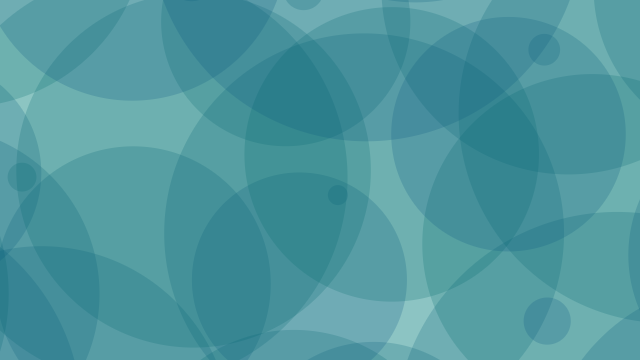
This background is drawn by a Shadertoy shader. Its source:

```glsl
#define BASE_COLOR  vec3(0.70, 0.88, 0.85)
#define BLUE_TINT   vec3(0.04, 0.32, 0.52)
#define GREEN_TINT  vec3(0.00, 0.42, 0.42)
#define OPACITY     0.22
#define DISC_CELL   0.44
#define DISC_RADII  vec2(0.28, 0.62)
#define DOT_CELL    0.60
#define DOT_RADII   vec2(0.025, 0.075)
#define JITTER      0.80
#define SEED        7

// Integer hash giving three values in 0..1
vec3 hash3(ivec3 key) {
    uvec3 v = uvec3(key + 64) * 1664525u + 1013904223u;
    v.x += v.y * v.z; v.y += v.z * v.x; v.z += v.x * v.y;
    v ^= v >> 16u;
    v.x += v.y * v.z; v.y += v.z * v.x; v.z += v.x * v.y;
    return vec3(v >> 8u) / 16777216.0;
}

// Blends translucent circles, one per jittered grid cell
vec3 addCircles(vec3 color, vec2 p, float cellSize, vec2 radii, int seed) {
    ivec2 home = ivec2(floor(p / cellSize));
    float pixel = 1.0 / iResolution.y;

    // Row order keeps the stacking the same in every cell
    for (int y = -2; y <= 2; y++)
    for (int x = -2; x <= 2; x++) {
        ivec2 cell = home + ivec2(x, y);
        vec3 rnd = hash3(ivec3(cell, seed));
        vec2 center = (vec2(cell) + 0.5 + JITTER * (rnd.xy - 0.5)) * cellSize;

        // Evenly spread sizes keep the overlap count balanced
        float size = fract(dot(vec2(cell), vec2(0.7549, 0.5698)) + 0.3);
        float radius = mix(radii.x, radii.y, size);

        float inside = clamp(0.5 + (radius - distance(p, center)) / pixel, 0.0, 1.0);
        vec3 tint = mix(BLUE_TINT, GREEN_TINT, rnd.z);
        color = mix(color, tint, OPACITY * inside);
    }
    return color;
}

void mainImage(out vec4 fragColor, in vec2 fragCoord) {
    vec2 p = fragCoord / iResolution.y;

    // Large overlapping discs, then a few small dots
    vec3 color = addCircles(BASE_COLOR, p, DISC_CELL, DISC_RADII, SEED);
    color = addCircles(color, p, DOT_CELL, DOT_RADII, SEED + 1);

    fragColor = vec4(color, 1.0);
}
```
